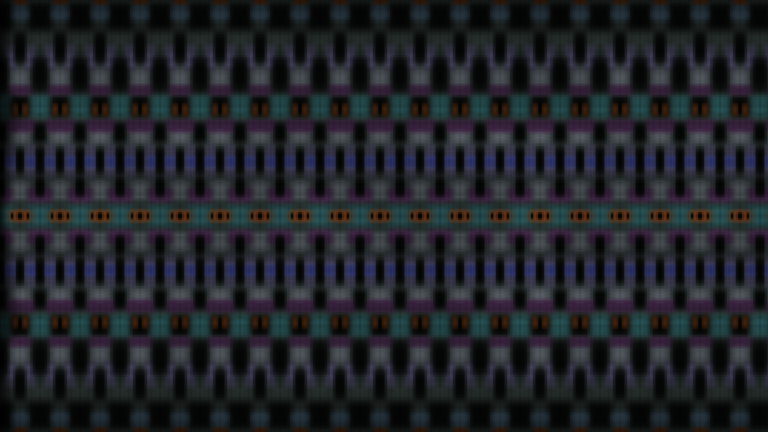
This pattern is drawn by a Shadertoy shader. Its source:

```glsl
// Dark woven ikat: mirrored bands of soft, blocky motifs repeated across the cloth.

const float REPEATS = 19.2;      // motifs across the canvas width
const float STEPS = 14.0;        // soft colour blocks per motif
const float THREADS = 9.0;       // visible threads per motif
const float THREAD_DEPTH = 0.22; // contrast of the weave
const float WEAR = 0.14;         // brightness change between repeats
const float EDGE_WEAR = 0.55;    // reach of the worn left edge, in motifs

const vec3 GROUND = vec3(0.14, 0.17, 0.16);
const vec3 BLACK  = vec3(0.015, 0.02, 0.018);
const vec3 GREY   = vec3(0.27, 0.29, 0.31);
const vec3 LILAC  = vec3(0.24, 0.23, 0.32);
const vec3 PURPLE = vec3(0.22, 0.13, 0.24);
const vec3 BLUE   = vec3(0.17, 0.19, 0.39);
const vec3 TEAL   = vec3(0.13, 0.27, 0.28);
const vec3 RUST   = vec3(0.36, 0.18, 0.07);

float hash(vec2 p) {
    vec3 q = fract(p.xyx * vec3(0.1031, 0.1030, 0.0973));
    q += dot(q, q.yzx + 33.33);
    return fract((q.x + q.y) * q.z);
}

float noise(vec2 p) {
    vec2 i = floor(p), f = fract(p);
    f = f * f * (3.0 - 2.0 * f);
    return mix(mix(hash(i), hash(i + vec2(1, 0)), f.x),
               mix(hash(i + vec2(0, 1)), hash(i + vec2(1, 1)), f.x), f.y);
}

// Smooth staircase that gives the dyed shapes their blocky edges
vec2 softSteps(vec2 p) {
    vec2 s = p * STEPS;
    return (floor(s) + smoothstep(0.1, 0.9, fract(s))) / STEPS;
}

// Lays a soft rounded box of dye over the cloth
void dye(inout vec3 cloth, vec2 p, vec2 center, vec2 radius, vec3 color) {
    vec2 d = (p - center) / radius;
    d *= d;
    cloth = mix(cloth, color, exp(-dot(d, d)));
}

// p.x: distance from the motif axis, p.y: distance from the middle row
vec3 motif(vec2 p) {
    vec3 c = GROUND;

    // Middle row: rust lozenges on teal
    dye(c, p, vec2(0.5, 0.0), vec2(0.40, 0.30), TEAL);
    dye(c, p, vec2(0.0, 0.0), vec2(0.29, 0.16), RUST);
    dye(c, p, vec2(0.0, 0.0), vec2(0.07, 0.09), BLACK);
    dye(c, p, vec2(0.19, 0.0), vec2(0.035, 0.08), BLACK);
    dye(c, p, vec2(0.0, 0.65), vec2(0.26, 0.24), GREY);
    dye(c, p, vec2(0.38, 0.52), vec2(0.20, 0.20), PURPLE);
    dye(c, p, vec2(0.5, 0.72), vec2(0.13, 0.26), BLACK);

    // Second row: upright rings with blue sides
    dye(c, p, vec2(0.24, 1.38), vec2(0.15, 0.44), LILAC);
    dye(c, p, vec2(0.29, 1.36), vec2(0.17, 0.16), BLUE);
    dye(c, p, vec2(0.0, 1.38), vec2(0.11, 0.32), BLACK);
    dye(c, p, vec2(0.5, 1.38), vec2(0.12, 0.38), BLACK);
    dye(c, p, vec2(0.0, 1.98), vec2(0.27, 0.20), GREY);
    dye(c, p, vec2(0.16, 2.25), vec2(0.22, 0.18), PURPLE);
    dye(c, p, vec2(0.5, 2.08), vec2(0.16, 0.26), BLACK);

    // Third row: teal knots around dark eyes
    dye(c, p, vec2(0.5, 2.75), vec2(0.28, 0.30), TEAL);
    dye(c, p, vec2(0.0, 2.75), vec2(0.23, 0.28), BLACK);
    dye(c, p, vec2(0.13, 2.65), vec2(0.08, 0.17), RUST * 0.65);
    dye(c, p, vec2(0.0, 3.17), vec2(0.32, 0.16), PURPLE);

    // Outer rows: pale bridges between dark columns
    dye(c, p, vec2(0.0, 3.50), vec2(0.25, 0.24), GREY);
    dye(c, p, vec2(0.24, 3.95), vec2(0.16, 0.32), LILAC);
    dye(c, p, vec2(0.5, 3.55), vec2(0.22, 0.48), BLACK);
    dye(c, p, vec2(0.0, 4.22), vec2(0.16, 0.42), BLACK);
    dye(c, p, vec2(0.5, 4.98), vec2(0.34, 0.36), BLACK);
    dye(c, p, vec2(0.0, 5.08), vec2(0.24, 0.22), mix(TEAL, LILAC, 0.5));
    dye(c, p, vec2(0.0, 5.40), vec2(0.18, 0.12), RUST * 0.7);
    return c;
}

void mainImage(out vec4 fragColor, in vec2 fragCoord) {
    vec2 cloth = fragCoord / iResolution.x * REPEATS;
    float middle = 0.5 * REPEATS * iResolution.y / iResolution.x;

    // Fold each repeat about its axis and the cloth about its middle
    vec2 p = abs(vec2(fract(cloth.x) - 0.5, cloth.y - middle));
    vec3 color = motif(softSteps(p));

    // Uneven warp and weft
    float warp = noise(vec2(p.x * THREADS * 2.0, 3.0));
    float weft = noise(vec2(7.0, p.y * THREADS));
    color *= 1.0 + THREAD_DEPTH * (warp + weft - 1.0);
    color *= 1.0 + 0.12 * (noise(p * vec2(4.0, 24.0)) - 0.5);

    // Slight fading between repeats and a darker top and bottom
    color *= 1.0 + WEAR * (noise(cloth * vec2(0.9, 0.7)) - 0.5);
    color *= 1.0 - 0.35 * smoothstep(3.6, 5.4, p.y);

    // Ragged wear along the left edge
    float reach = EDGE_WEAR * (0.4 + noise(vec2(2.0, p.y * 1.8)));
    color *= mix(0.3, 1.0, smoothstep(0.0, reach, cloth.x));

    fragColor = vec4(color, 1.0);
}
```
